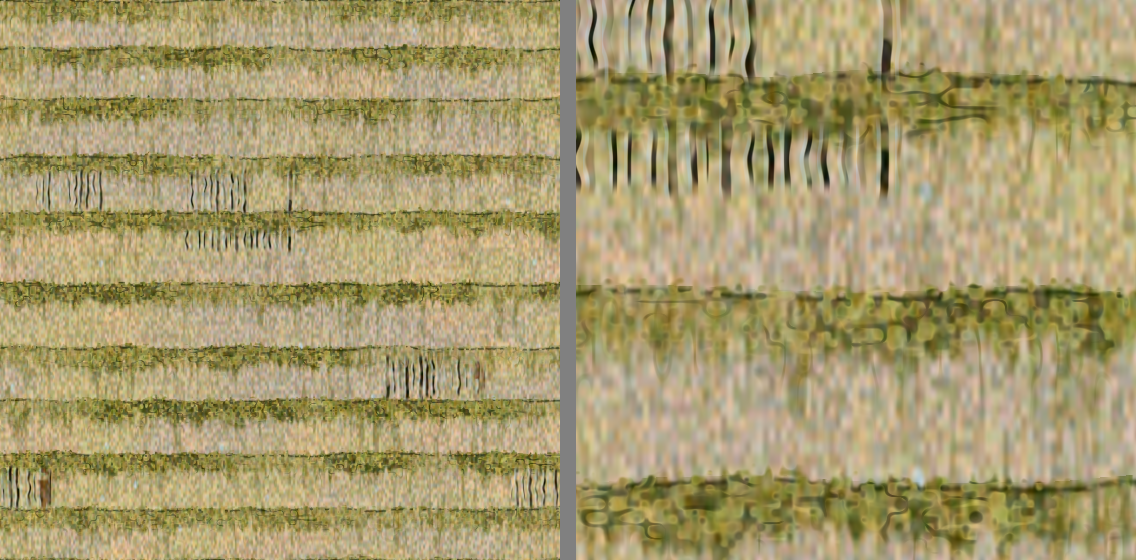
Left: the whole. Right: its middle third, enlarged.
Write a Shadertoy shader that draws this texture.

```glsl
const vec3 STONE_WARM = vec3(0.76, 0.70, 0.50);
const vec3 STONE_GREY = vec3(0.73, 0.67, 0.57);
const vec3 PEACH = vec3(0.83, 0.71, 0.54);
const vec3 STAIN = vec3(0.54, 0.51, 0.31);
const vec3 MOSS_LIGHT = vec3(0.71, 0.66, 0.34);
const vec3 MOSS_MID = vec3(0.50, 0.48, 0.19);
const vec3 MOSS_DARK = vec3(0.24, 0.24, 0.09);
const vec3 SLAT = vec3(0.16, 0.15, 0.07);
const vec3 RUST = vec3(0.42, 0.28, 0.13);
const vec3 PALE_BLUE = vec3(0.72, 0.79, 0.80);
const float BAND_TOP = 0.020;
const float BAND_BOTTOM = 0.018;
const float SLAT_COUNT = 86.0;
const float GRAIN = 0.20;
const float TINT = 0.15;

// Heights and strengths of the mossy ledges
const int BANDS = 10;
const float BAND_Y[BANDS] = float[](0.982, 0.896, 0.805, 0.703, 0.602,
                                    0.475, 0.362, 0.267, 0.172, 0.073);
const float LUSH[BANDS] = float[](0.6, 0.8, 1.0, 0.75, 0.8, 0.9, 0.85, 1.0, 0.95, 0.55);

// Groups of dark slats: centre, half size
const int GROUPS = 6;
const vec4 GROUP[GROUPS] = vec4[](
    vec4(0.127, 0.659, 0.062, 0.040), vec4(0.388, 0.658, 0.052, 0.042),
    vec4(0.775, 0.326, 0.091, 0.037), vec4(0.003, 0.130, 0.091, 0.039),
    vec4(0.430, 0.572, 0.100, 0.022), vec4(0.521, 0.655, 0.008, 0.040));

float hash(vec2 p) {
    return fract(sin(dot(p, vec2(127.1, 311.7))) * 43758.5453);
}

// Value noise that wraps at the canvas edges
float noise(vec2 uv, vec2 cells, float seed) {
    vec2 p = uv * cells, i = floor(p), f = fract(p);
    f = f * f * (3.0 - 2.0 * f);
    vec2 a = mod(i, cells) + seed, b = mod(i + 1.0, cells) + seed;
    return mix(mix(hash(a), hash(vec2(b.x, a.y)), f.x),
               mix(hash(vec2(a.x, b.y)), hash(b), f.x), f.y);
}

float fbm(vec2 uv, vec2 cells, float seed) {
    float sum = 0.0;
    for (int i = 0; i < 4; i++)
        sum += 0.53 * exp2(-float(i)) * noise(uv, cells * exp2(float(i)), seed + float(i) * 17.0);
    return sum;
}

// Thin broken lines along the middle level of the noise
float threads(vec2 uv, vec2 cells, float seed) {
    float line = 1.0 - smoothstep(0.03, 0.14, abs(noise(uv, cells, seed) - 0.5));
    return line * smoothstep(0.45, 0.65, noise(uv, cells * 0.5, seed + 5.0));
}

vec3 stone(vec2 uv, float streak) {
    vec3 col = mix(STONE_WARM, STONE_GREY, smoothstep(0.3, 0.65, fbm(uv, vec2(6, 10), 3.0)));
    col = mix(col, PEACH, 0.6 * smoothstep(0.64, 0.85, noise(uv, vec2(9, 14), 8.0)));
    col = mix(col, STAIN, 0.5 * smoothstep(0.6, 0.85, streak));
    // Small pale flecks
    vec2 cells = vec2(14, 12), id = floor(uv * cells);
    vec2 offset = fract(uv * cells) - 0.3 - 0.4 * vec2(hash(id), hash(id + 40.0));
    float fleck = 1.0 - smoothstep(0.03, 0.08, length(offset * vec2(1.0, 0.7)));
    return mix(col, PALE_BLUE, 0.7 * fleck * step(0.82, hash(id + 70.0)));
}

vec3 addMoss(vec3 col, vec2 uv, float streak) {
    float tuft = fbm(uv, vec2(36, 50), 21.0);
    float fine = noise(uv, vec2(230, 210), 33.0);
    float twig = threads(uv, vec2(84, 120), 36.0);
    float blade = threads(uv, vec2(130, 44), 44.0);
    vec3 moss = mix(MOSS_MID, MOSS_LIGHT, smoothstep(0.25, 0.7, 0.5 * tuft + 0.5 * fine));
    moss = mix(moss, MOSS_LIGHT * 1.1, 0.6 * threads(uv, vec2(70, 100), 39.0));
    for (int i = 0; i < BANDS; i++) {
        float d = uv.y - BAND_Y[i];
        d -= round(d);
        vec2 row = vec2(uv.x, float(i) / float(BANDS));
        float lush = LUSH[i] * smoothstep(0.15, 0.6, noise(row, vec2(9, BANDS), 50.0));
        float top = BAND_TOP + 0.006 * (noise(row, vec2(18, BANDS), 60.0) - 0.5);
        float bottom = -BAND_BOTTOM - 0.03 * (streak - 0.5) - 0.02 * (tuft - 0.5);
        float cover = smoothstep(bottom - 0.010, bottom + 0.012, d)
                    * (1.0 - smoothstep(top - 0.004, top + 0.003, d + 0.012 * (fine - 0.5)));
        // Drips and thin dark blades fade out beneath the ledge
        float drip = exp(min(d + 0.012, 0.0) / 0.02) * step(d, top);
        col = mix(col, STAIN, 0.65 * drip * smoothstep(0.42, 0.8, streak));
        col = mix(col, MOSS_MID * 0.8, 0.55 * drip * blade);
        col = mix(col, moss, cover * mix(0.4, 0.95, lush));
        // Shaded clumps, twigs and a broken dark rim
        float clump = smoothstep(0.48, 0.72, 0.55 * tuft + 0.45 * fine + 0.05 * lush);
        float shade = max(0.8 * clump, 0.85 * twig);
        col = mix(col, MOSS_DARK, cover * shade * mix(0.2, 0.95, lush));
        float rim = exp(-pow((d - top + 0.004 + 0.006 * (tuft - 0.5)) / 0.002, 2.0));
        col = mix(col, MOSS_DARK, 0.8 * rim * smoothstep(0.4, 0.6, 0.5 * tuft + 0.5 * fine));
    }
    return col;
}

vec3 addSlats(vec3 col, vec2 uv) {
    float px = SLAT_COUNT / iResolution.y, id = floor(uv.x * SLAT_COUNT);
    float sway = noise(uv, vec2(60, 70), 75.0) - 0.5;
    float worn = smoothstep(0.2, 0.5, noise(uv, vec2(120, 60), 77.0));
    for (int i = 0; i < GROUPS; i++) {
        vec4 g = GROUP[i];
        vec2 d = uv - g.xy;
        d -= round(d);
        vec2 rnd = vec2(hash(vec2(id, i)), hash(vec2(i + 9, id)));
        float height = g.w * mix(0.55, 1.15, rnd.x);
        float inside = (1.0 - smoothstep(g.z - 0.004, g.z + 0.004, abs(d.x)))
                     * (1.0 - smoothstep(height - 0.008, height + 0.004, abs(d.y)));
        float x = fract(uv.x * SLAT_COUNT) - mix(0.32, 0.68, rnd.y) - 0.35 * sway;
        float width = mix(0.04, 0.24, rnd.x);
        float bar = 1.0 - smoothstep(width - px, width + px, abs(x));
        float glint = 1.0 - smoothstep(0.05, 0.05 + 2.0 * px, abs(x + width + 0.12));
        col = mix(col, PALE_BLUE, 0.4 * inside * glint);
        col = mix(col, SLAT, inside * bar * mix(0.3, 1.0, worn) * smoothstep(0.0, 0.5, rnd.y));
        // Rusted post closing the wide groups
        float post = 1.0 - smoothstep(0.006, 0.012, abs(d.x - g.z * 0.87) + 0.01 * sway);
        col = mix(col, RUST, 0.8 * inside * post * worn * step(0.08, g.z) * step(0.03, g.w));
    }
    return col;
}

void mainImage(out vec4 fragColor, in vec2 fragCoord) {
    vec2 uv = fragCoord / iResolution.xy;
    float streak = 0.6 * noise(uv, vec2(190, 30), 11.0) + 0.4 * noise(uv, vec2(90, 14), 14.0);
    vec3 col = addSlats(addMoss(stone(uv, streak), uv, streak), uv);
    // Upright grain with a slight colour shift
    float grain = noise(uv, vec2(280, 130), 80.0) - 0.5;
    vec3 tint = vec3(noise(uv, vec2(240, 150), 91.0), 0.5, noise(uv, vec2(240, 150), 97.0)) - 0.5;
    fragColor = vec4(clamp(col + GRAIN * grain + TINT * tint, 0.0, 1.0), 1.0);
}
```
